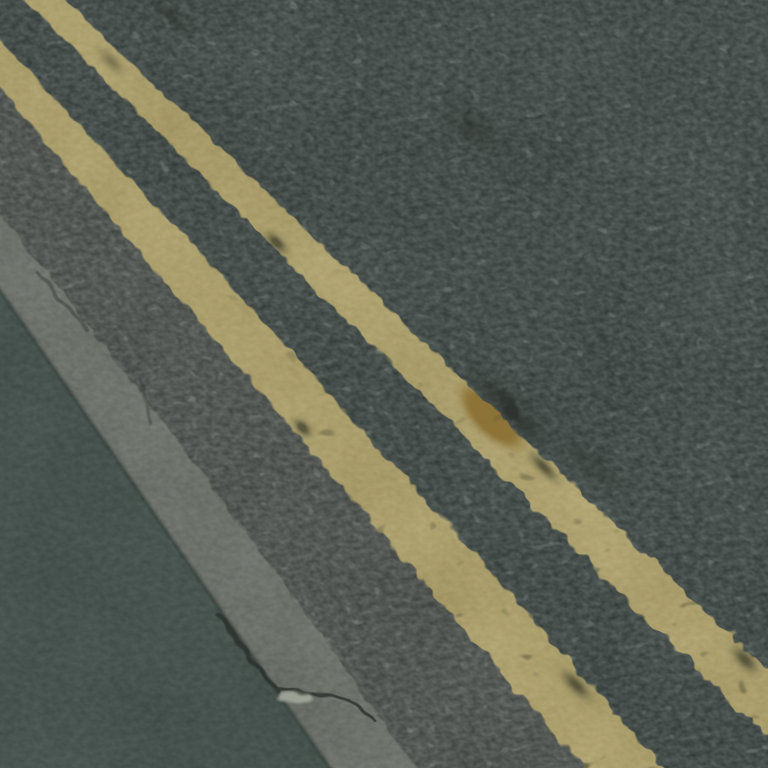
This texture is drawn by a three.js fragment shader. Its source:

```glsl
// Worn road seen at an angle: two yellow lines and a pale concrete strip over asphalt.
// Each line lies between two quadratic edge curves x(t), with t running down the canvas.
// Gradient noise gives grain, mottling and ragged paint; soft blots and capsules add wear.
varying vec2 vUv;

const vec3 ASPHALT = vec3(0.278, 0.312, 0.300);
const vec3 SHOULDER = vec3(0.325, 0.345, 0.328);
const vec3 GUTTER = vec3(0.278, 0.328, 0.308);
const vec3 CONCRETE = vec3(0.435, 0.455, 0.427);
const vec3 PAINT = vec3(0.670, 0.622, 0.425);
const vec3 RUST = vec3(0.53, 0.42, 0.18);
const vec3 TAR = vec3(0.165, 0.185, 0.165);
const vec3 CHALK = vec3(0.65, 0.67, 0.62);

// Edge curves: offset, slope, bend
const vec3 OUTER_LEFT = vec3(0.033, 1.004, 0.0);
const vec3 OUTER_RIGHT = vec3(0.085, 1.049, 0.0);
const vec3 INNER_LEFT = vec3(-0.100, 0.860, 0.0);
const vec3 INNER_RIGHT = vec3(-0.050, 0.955, -0.040);
const vec3 STRIP_LEFT = vec3(-0.261, 0.691, 0.0);
const vec3 STRIP_RIGHT = vec3(-0.234, 0.859, -0.085);

const float SOFT = 0.0028;
const float GRAIN = 0.085;
const float RAGGED = 0.011;

vec2 gradient(vec2 cell) {
  float h = fract(sin(dot(cell, vec2(127.1, 311.7))) * 4375.85);
  return vec2(cos(6.2832 * h), sin(6.2832 * h));
}

float noise(vec2 p) {
  vec2 i = floor(p), f = p - i;
  vec2 w = f * f * f * (f * (f * 6.0 - 15.0) + 10.0);
  float a = dot(gradient(i), f);
  float b = dot(gradient(i + vec2(1, 0)), f - vec2(1, 0));
  float c = dot(gradient(i + vec2(0, 1)), f - vec2(0, 1));
  float d = dot(gradient(i + vec2(1, 1)), f - vec2(1, 1));
  return mix(mix(a, b, w.x), mix(c, d, w.x), w.y);
}

float fbm(vec2 p) {
  float sum = 0.0, amp = 1.0;
  for (int k = 0; k < 4; k++) {
    sum += amp * noise(p);
    p = p * 2.03 + 17.3;
    amp *= 0.55;
  }
  return sum;
}

float curve(vec3 c, float t) { return c.x + t * (c.y + t * c.z); }

float band(float x, float left, float right) {
  return smoothstep(-SOFT, SOFT, x - left) * smoothstep(-SOFT, SOFT, right - x);
}

// Soft ellipse whose long axis follows the lines
float blot(vec2 p, vec2 centre, vec2 size) {
  vec2 d = p - centre;
  d = vec2(d.x - d.y, d.x + d.y) * 0.7071 / size;
  return exp(-dot(d, d));
}

float crack(vec2 p, vec2 a, vec2 b, float width) {
  vec2 d = b - a;
  float h = clamp(dot(p - a, d) / dot(d, d), 0.0, 1.0);
  return 1.0 - smoothstep(width * 0.3, width * 1.5, length(p - a - d * h));
}

void main() {
  vec2 p = vUv;
  float t = 1.0 - p.y;
  float mottle = fbm(p * 7.0);
  float rough = noise(p * 38.0) + 0.7 * noise(p * 83.0 + 5.0);
  vec2 slant = vec2(p.x + 0.5 * p.y, p.y - 0.2 * p.x);
  float grain = noise(slant * vec2(85, 125)) + 0.6 * noise(slant * vec2(170, 210));

  // Ground zones
  float stripLeft = curve(STRIP_LEFT, t);
  float stripRight = curve(STRIP_RIGHT, t) + 0.006 * rough;
  float innerMid = 0.5 * (curve(INNER_LEFT, t) + curve(INNER_RIGHT, t));
  float gutter = 1.0 - smoothstep(-SOFT, SOFT, p.x - stripLeft);
  vec3 color = mix(SHOULDER, ASPHALT, smoothstep(-0.04, 0.04, p.x - innerMid));
  color = mix(color, GUTTER, gutter);
  color += GRAIN * grain * mix(1.0, 0.4, gutter) + 0.022 * mottle;
  float fleck = smoothstep(0.30, 0.55, noise(slant * vec2(62, 78) + 31.0));
  color += 0.07 * fleck * (1.0 - gutter);

  // Concrete strip with a dark joint along its left edge
  vec3 concrete = CONCRETE + 0.035 * grain + 0.04 * mottle;
  color = mix(color, concrete, 0.93 * band(p.x, stripLeft, stripRight));
  color = mix(color, TAR, 0.4 * exp(-pow((p.x - stripLeft) / 0.004, 2.0)));

  // Tar stains and worn patches on the road
  float stain = blot(p, vec2(0.664, 0.470), vec2(0.050, 0.014));
  stain += 0.55 * blot(p, vec2(0.617, 0.834), vec2(0.034, 0.015));
  stain += 0.5 * blot(p, vec2(0.225, 0.977), vec2(0.024, 0.010));
  stain += 0.35 * blot(p, vec2(0.770, 0.392), vec2(0.050, 0.020));
  color = mix(color, TAR, clamp(stain * (0.85 + 0.7 * rough), 0.0, 0.85));

  // Yellow lines, more ragged towards the bottom
  float wobble = RAGGED * rough * (0.5 + 0.8 * t);
  float outer = band(p.x + wobble, curve(OUTER_LEFT, t), curve(OUTER_RIGHT, t));
  float inner = band(p.x + 0.8 * wobble, curve(INNER_LEFT, t), curve(INNER_RIGHT, t));
  float lines = max(outer, inner);
  vec3 paint = PAINT + 0.03 * grain + 0.04 * mottle;
  paint = mix(paint, RUST, 0.85 * smoothstep(0.25, 0.7, blot(p, vec2(0.640, 0.457), vec2(0.058, 0.025))));
  color = mix(color, paint, lines);

  // Chips: scattered by noise, plus the larger losses
  float chip = 0.7 * smoothstep(0.38, 0.58, noise(slant * vec2(27, 44) + 9.0)) * smoothstep(0.1, 1.0, t);
  chip += blot(p, vec2(0.394, 0.443), vec2(0.012, 0.007));
  chip += blot(p, vec2(0.360, 0.684), vec2(0.014, 0.007));
  chip += 0.9 * blot(p, vec2(0.708, 0.392), vec2(0.020, 0.007));
  chip += 0.9 * blot(p, vec2(0.750, 0.108), vec2(0.020, 0.008));
  chip += 0.9 * blot(p, vec2(0.970, 0.141), vec2(0.018, 0.009));
  chip += 0.5 * blot(p, vec2(0.145, 0.920), vec2(0.018, 0.008));
  color = mix(color, vec3(0.29, 0.29, 0.20), clamp(chip, 0.0, 0.85) * lines);

  // Cracks across the strip and one broken pale edge
  vec2 q = p + 0.006 * vec2(noise(p * 45.0), noise(p * 45.0 + 20.0));
  float cracks = crack(q, vec2(0.285, 0.200), vec2(0.320, 0.150), 0.0035);
  cracks = max(cracks, crack(q, vec2(0.320, 0.150), vec2(0.362, 0.100), 0.003));
  cracks = max(cracks, crack(q, vec2(0.362, 0.102), vec2(0.455, 0.090), 0.0025));
  cracks = max(cracks, crack(q, vec2(0.455, 0.090), vec2(0.490, 0.060), 0.002));
  cracks = max(cracks, 0.5 * crack(q, vec2(0.050, 0.645), vec2(0.115, 0.570), 0.003));
  cracks = max(cracks, 0.4 * crack(q, vec2(0.183, 0.505), vec2(0.195, 0.450), 0.003));
  color = mix(color, TAR, 0.8 * cracks);
  color = mix(color, CHALK, 0.85 * crack(q, vec2(0.366, 0.092), vec2(0.402, 0.091), 0.006));

  gl_FragColor = vec4(color, 1.0);
}
```
